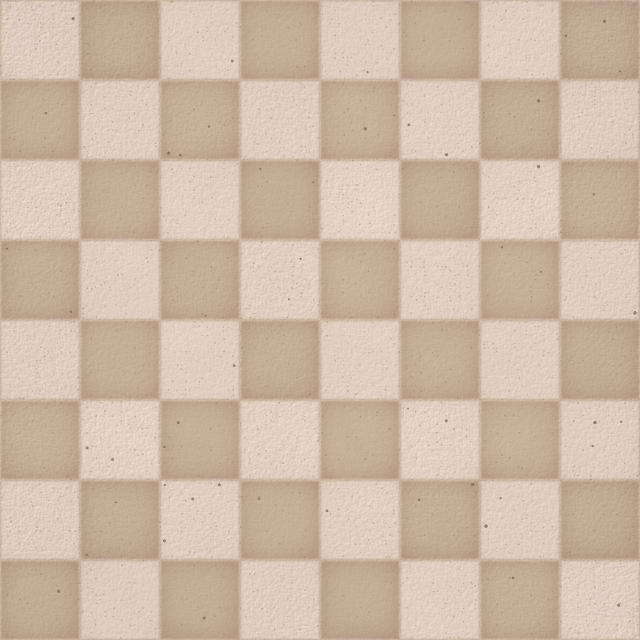
Reproduce this pattern procedurally as a WebGL 2 fragment shader.

```glsl
#version 300 es
precision highp float;

uniform vec2 u_resolution;
out vec4 fragColor;

const float TILES = 8.0;
const vec3 LIGHT = vec3(0.880, 0.812, 0.758);
const vec3 LIGHT_RIM = vec3(0.845, 0.770, 0.710);
const vec3 DARK = vec3(0.768, 0.688, 0.600);
const vec3 DARK_RIM = vec3(0.716, 0.612, 0.530);
const vec3 SPECK = vec3(0.50, 0.41, 0.34);

vec2 hash2(vec2 p) {
    vec3 q = fract(p.xyx * vec3(0.1031, 0.1030, 0.0973));
    q += dot(q, q.yzx + 33.33);
    return fract((q.xx + q.yz) * q.zy);
}

// Distance to the nearest scattered point
float cellular(vec2 p) {
    vec2 cell = floor(p);
    float nearest = 2.0;
    for (int y = -1; y <= 1; y++) {
        for (int x = -1; x <= 1; x++) {
            vec2 c = cell + vec2(x, y);
            nearest = min(nearest, length(c + hash2(c) - p));
        }
    }
    return nearest;
}

// Slope of the cellular surface, lit from the upper left
float relief(vec2 p) {
    vec2 toLight = vec2(-0.25, 0.25);
    return cellular(p + toLight) - cellular(p - toLight);
}

// Soft round pits, present in a given share of the cells
float pits(vec2 p, float share, float radius, float blur) {
    vec2 cell = floor(p);
    vec2 pick = hash2(cell + 71.0);
    vec2 center = 0.3 + 0.4 * hash2(cell + 19.0);
    float size = radius * mix(0.5, 1.0, pick.y);
    float dist = length(fract(p) - center);
    return step(pick.x, share) * (1.0 - smoothstep(size - blur, size + blur, dist));
}

// Slow cloudy variation from layered sines
float mottle(vec2 p) {
    float sum = 0.0;
    float weight = 0.5;
    for (int i = 0; i < 4; i++) {
        sum += weight * sin(p.x + 1.7 * sin(p.y)) * sin(p.y + 1.3 * sin(p.x + 0.8));
        p = mat2(1.5, 1.1, -1.1, 1.5) * p + 2.3;
        weight *= 0.55;
    }
    return sum;
}

float edgeDistance(vec2 local) {
    vec2 d = min(local, 1.0 - local);
    return min(d.x, d.y);
}

// Rim shading that stays rounded inside the square
float rimShade(vec2 local) {
    vec2 q = abs(local * 2.0 - 1.0);
    vec2 q4 = q * q * q * q;
    return clamp(0.72 * (q4.x + q4.y) + 0.12 * dot(q, q), 0.0, 1.0);
}

void main() {
    vec2 uv = gl_FragCoord.xy / u_resolution;
    float pixel = 1.0 / min(u_resolution.x, u_resolution.y);
    vec2 grid = uv * TILES;
    vec2 tile = floor(grid);
    vec2 local = fract(grid);
    vec2 variation = hash2(tile + 5.0);

    // Checker with softly blended seams
    float seamNoise = 0.006 * relief(uv * 150.0);
    float side = mod(tile.x + tile.y, 2.0) * 2.0 - 1.0;
    float inside = smoothstep(0.0, 0.022 + pixel * TILES, edgeDistance(local) + seamNoise);
    float lightness = 0.5 + 0.5 * side * inside;

    // Tile colours, warmer toward the lower right
    float rim = rimShade(local);
    float lean = 0.12 * (local.x - local.y);
    float cloud = mottle(uv * 21.0);
    vec3 darkTile = mix(DARK, DARK_RIM, clamp(rim + lean, 0.0, 1.0));
    vec3 lightTile = mix(LIGHT, LIGHT_RIM, 0.4 * rim * rim);
    vec3 color = mix(darkTile, lightTile, lightness);
    color += 0.012 * (variation.x - 0.5) + 0.010 * cloud;

    // Sandy grain, rougher on light tiles and toward the sides
    float border = pow(abs(uv.x * 2.0 - 1.0), 3.0);
    float rough = mix(0.028, 0.046, lightness) * (0.8 + 0.4 * variation.y + 0.35 * border);
    color += rough * (relief(uv * 230.0) + 0.5 * relief(uv * 115.0 + 40.0));

    // Fine pores and a few larger chips
    float pores = pits(uv * 150.0, mix(0.06, 0.13, lightness), 0.22, 75.0 * pixel);
    float chips = pits(uv * 48.0 + 9.0, 0.018, 0.13, 24.0 * pixel);
    color = mix(color, SPECK, clamp(0.32 * pores + 0.75 * chips, 0.0, 1.0));

    // Gentle falloff at the outer border
    vec2 fromCenter = uv - 0.5;
    color *= 1.008 - 0.065 * dot(fromCenter, fromCenter);
    fragColor = vec4(clamp(color, 0.0, 1.0), 1.0);
}
```
